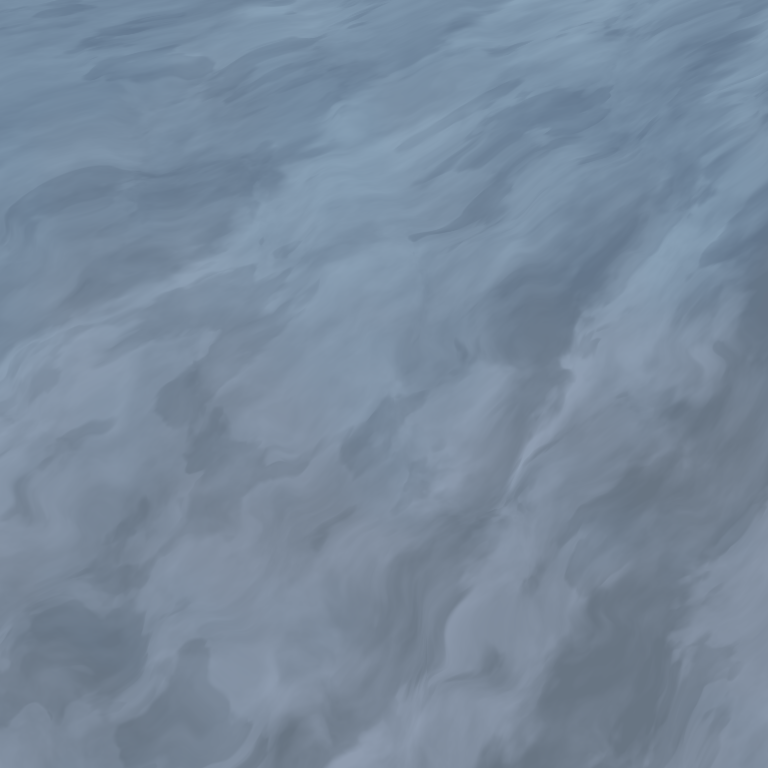
This texture is drawn by a three.js fragment shader. Its source:

```glsl
varying vec2 vUv;

// Palette: shadow and light, for the grey and the cool parts
const vec3 GREY_DARK = vec3(0.400, 0.450, 0.505);
const vec3 GREY_LIGHT = vec3(0.560, 0.612, 0.688);
const vec3 COOL_DARK = vec3(0.375, 0.456, 0.548);
const vec3 COOL_LIGHT = vec3(0.538, 0.635, 0.718);

// Tone and shape
const float BASE_TONE = 0.60;
const float SHELF_DEPTH = 0.40;
const float PATCH_DEPTH = 0.24;
const float RIM_GAIN = 0.10;
const float SWELL_GAIN = 0.12;
const float MOTTLE_GAIN = 0.70;
const float GRAIN_GAIN = 0.42;
const float HUE_DRIFT = 0.7;
const float EDGE_WARP = 0.20;
const float EDGE_SOFT = 0.022;
const float FLOW_WARP = 0.07;
const vec2 STREAK_SCALE = vec2(4.6, 7.6);
const vec2 GRAIN_SCALE = vec2(15.0, 21.0);
const float CELL_SHARPNESS = 7.0;

vec3 hash3(vec2 cell) {
  vec3 k = vec3(dot(cell, vec2(127.1, 311.7)),
                dot(cell, vec2(269.5, 183.3)),
                dot(cell, vec2(419.2, 371.9)));
  return fract(sin(k) * 43758.5453);
}

// Cellular noise whose cells blend smoothly into each other
float cellNoise(vec2 p) {
  vec2 cell = floor(p);
  vec2 local = fract(p);
  float total = 0.0;
  float weights = 0.0;
  for (int j = -1; j <= 1; j++) {
    for (int i = -1; i <= 1; i++) {
      vec2 offset = vec2(float(i), float(j));
      vec3 rnd = hash3(cell + offset);
      vec2 d = offset + rnd.xy - local;
      float w = exp(-CELL_SHARPNESS * dot(d, d));
      total += w * rnd.z;
      weights += w;
    }
  }
  return total / weights;
}

float layeredCells(vec2 p) {
  float sum = 0.0;
  float amp = 0.5;
  for (int i = 0; i < 4; i++) {
    sum += amp * cellNoise(p);
    p = mat2(0.98, 0.17, -0.17, 0.98) * p * 2.03 + 17.3;
    amp *= 0.52;
  }
  return sum;
}

// Firm at the edge, fading out over the given width behind it
float shelf(float x, float edge, float fade) {
  float firm = smoothstep(-EDGE_SOFT, EDGE_SOFT, x - edge);
  return firm * (1.0 - smoothstep(0.3 * fade, fade, x - edge));
}

float rim(float x, float edge, float width) {
  float d = (x - edge) / width;
  return exp(-d * d);
}

void main() {
  // Fan-shaped flow: shallow at upper left, steep at lower right
  float along = (vUv.x + vUv.y) * 0.7071;
  float diagonal = (vUv.x - vUv.y) * 0.7071;
  float across = diagonal * (1.0 + 0.7 * along);
  vec2 flow = vec2(along, across - 0.35 * pow(vUv.y, 6.0));
  flow.y += 0.012 * sin(along * 9.0 + 2.0) + 0.008 * sin(along * 21.0 + across * 7.0);
  flow += FLOW_WARP * (vec2(cellNoise(vUv * 9.0), cellNoise(vUv * 9.0 + 31.0)) - 0.5);

  float mottle = layeredCells(flow * STREAK_SCALE + 3.7);
  float ragged = layeredCells(flow * vec2(7.0, 9.0) + 41.0) - 0.46;
  float grain = layeredCells(flow * GRAIN_SCALE + 67.0) - 0.46;

  // Broad shadow shelves with ragged borders
  float steep = diagonal + 0.3 * along + EDGE_WARP * ragged;
  float shallow = diagonal * (1.0 + along) + 1.2 * EDGE_WARP * ragged;
  float centerShelf = shelf(-steep, -0.43, 0.16);
  float rightShelf = smoothstep(0.54, 0.61, steep) * (1.0 - smoothstep(0.74, 0.77, steep));
  float leftShelf = shelf(-shallow, 0.52, 0.26);
  float shadow = centerShelf * (1.0 - 0.6 * smoothstep(0.9, 1.35, along))
               + 1.1 * rightShelf + 0.6 * leftShelf;

  // Broad light swell between the shelves
  float swell = rim(steep, 0.49, 0.06) + 0.7 * rim(shallow, -0.35, 0.16);

  // Sparse dark streaks with soft borders
  float patches = layeredCells(flow * STREAK_SCALE * 1.6 + 23.0) + 0.15 * ragged;
  float patchMask = smoothstep(0.54, 0.66, patches) * (1.0 - 0.8 * min(shadow, 1.0));
  float paleRims = rim(steep, 0.455, 0.026) + rim(shallow, -0.49, 0.032);

  float tone = BASE_TONE
             + MOTTLE_GAIN * (mottle - 0.46)
             + GRAIN_GAIN * grain
             + RIM_GAIN * paleRims
             + SWELL_GAIN * swell
             - SHELF_DEPTH * shadow
             - PATCH_DEPTH * patchMask;
  tone = clamp(tone, 0.05, 1.0);

  // Cooler towards the top, drifting between grey and blue
  float drift = layeredCells(vUv * 4.0 + 8.0) - 0.46;
  float cool = clamp(smoothstep(0.15, 1.0, vUv.y) + HUE_DRIFT * drift, 0.0, 1.0);
  vec3 dark = mix(GREY_DARK, COOL_DARK, cool);
  vec3 light = mix(GREY_LIGHT, COOL_LIGHT, cool);
  gl_FragColor = vec4(mix(dark, light, tone), 1.0);
}
```
